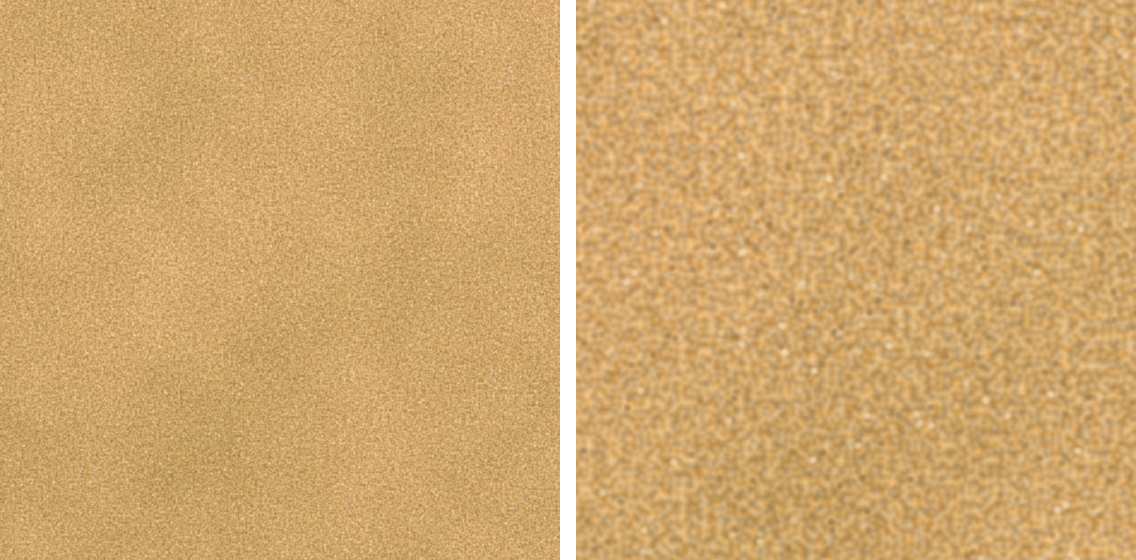
Left, the full canvas; right, a detail of the centre.
Give the GLSL for this texture, as a Shadertoy shader.

```glsl
// Fine golden sand seen from above: broad olive and peach patches of gradient noise,
// covered by tiny grains that vary in brightness and tint,
// with sparse dark specks and pale glints scattered on a jittered grid.

uint scramble(uint n) {
    n = n * 747796405u + 2891336453u;
    n = ((n >> ((n >> 28u) + 4u)) ^ n) * 277803737u;
    return (n >> 22u) ^ n;
}

// Three random values from 0 to 1 for a grid cell
vec3 hash3(vec2 cell, uint seed) {
    ivec2 c = ivec2(cell);
    uint a = scramble(uint(c.x) + scramble(uint(c.y) + scramble(seed)));
    uint b = scramble(a);
    return vec3(uvec3(a, b, scramble(b)) & 65535u) / 65535.0;
}

float cornerSlope(vec2 cell, vec2 offset, uint seed) {
    float angle = 6.28318 * hash3(cell, seed).x;
    return dot(vec2(cos(angle), sin(angle)), offset);
}

float gradientNoise(vec2 p, uint seed) {
    vec2 i = floor(p), f = p - i;
    vec2 u = f * f * f * (f * (f * 6.0 - 15.0) + 10.0);
    vec2 e = vec2(1, 0);
    float low = mix(cornerSlope(i, f, seed), cornerSlope(i + e, f - e, seed), u.x);
    float high = mix(cornerSlope(i + e.yx, f - e.yx, seed),
                     cornerSlope(i + 1.0, f - 1.0, seed), u.x);
    return mix(low, high, u.y);
}

float fbm(vec2 p, uint seed) {
    float sum = 0.0, amplitude = 1.0;
    for (uint k = 0u; k < 4u; k++) {
        sum += amplitude * gradientNoise(p, seed + k);
        p = mat2(1.6, 1.2, -1.2, 1.6) * p + 3.7;
        amplitude *= 0.5;
    }
    return sum;
}

// Soft coverage of small dots, present in a given share of the cells
float specks(vec2 uv, float cells, float share, float radius, uint seed) {
    vec2 p = uv * cells, home = floor(p);
    float blur = max(0.25, cells / iResolution.y), cover = 0.0;
    for (int y = -1; y <= 1; y++)
    for (int x = -1; x <= 1; x++) {
        vec2 cell = home + vec2(x, y);
        vec3 rnd = hash3(cell, seed);
        float d = length(p - cell - 0.15 - 0.7 * rnd.xy);
        float strength = step(rnd.z, share) * (0.4 + 0.6 * rnd.z / share);
        cover = max(cover, strength * (1.0 - smoothstep(radius - blur, radius + blur, d)));
    }
    return cover;
}

void mainImage(out vec4 fragColor, in vec2 fragCoord) {
    vec2 uv = fragCoord / iResolution.y;

    // Broad patches, warmer and lighter towards the upper right
    float warmth = 0.46 + 0.6 * fbm(uv * 2.6 + 5.0, 11u);
    warmth += 0.35 * dot(uv - 0.5, vec2(0.6, 0.7));
    vec3 olive = vec3(0.775, 0.629, 0.392);
    vec3 peach = vec3(0.858, 0.676, 0.454);
    vec3 sand = mix(olive, peach, clamp(warmth, 0.0, 1.0));
    sand += 0.025 * fbm(uv * 9.0, 23u);

    // Grain brightness, then its shift between orange and grey
    float fine = gradientNoise(uv * 233.0, 31u);
    float coarse = gradientNoise(uv * 127.0 + 0.37, 37u);
    float tint = gradientNoise(uv * 171.0 + 0.61, 41u);
    sand += vec3(1.0, 0.98, 0.92) * (0.15 * fine + 0.09 * coarse);
    sand += vec3(0.05, -0.015, -0.10) * tint;

    // Dark specks between the grains and pale glints on top
    sand = mix(sand, vec3(0.56, 0.43, 0.27), 0.5 * specks(uv, 190.0, 0.08, 0.34, 53u));
    sand = mix(sand, vec3(0.97, 0.88, 0.74), 0.7 * specks(uv, 170.0, 0.045, 0.32, 67u));

    fragColor = vec4(sand, 1.0);
}
```
